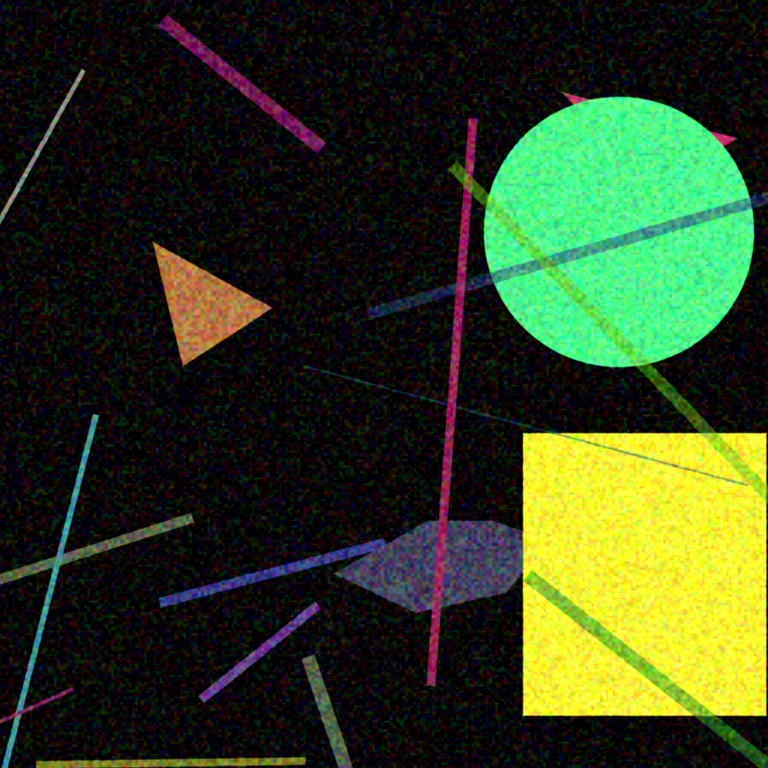
Give the GLSL for this background, as a Shadertoy shader.

```glsl
#define GRAIN_CELLS 256.0
#define GRAIN_STRENGTH 0.24
#define EDGE_SOFTNESS 1.2
#define BACKDROP vec3(0.012, 0.002, 0.004)
#define GREEN vec3(0.30, 1.00, 0.55)
#define YELLOW vec3(1.00, 0.98, 0.20)
#define LAVENDER vec3(0.29, 0.28, 0.41)
#define ORANGE vec3(0.72, 0.47, 0.26)
#define PINK vec3(0.80, 0.20, 0.40)

// Integer hash giving three independent values
vec3 hash3(vec2 cell) {
    uvec3 h = uvec3(ivec3(cell.x, cell.y, cell.x + cell.y)) * 1664525u + 1013904223u;
    for (int i = 0; i < 2; i++) {
        h.x += h.y * h.z;
        h.y += h.z * h.x;
        h.z += h.x * h.y;
        h ^= h >> 16u;
    }
    return vec3(h & 65535u) / 65535.0;
}

// Signed coloured grain with a triangular distribution
vec3 grainCell(vec2 cell) {
    return hash3(cell) + hash3(cell + 517.0) - 1.0;
}

vec3 grain(vec2 p) {
    vec2 g = p * GRAIN_CELLS + 15.5;
    vec2 cell = floor(g), f = fract(g);
    vec3 low = mix(grainCell(cell), grainCell(cell + vec2(1, 0)), f.x);
    vec3 high = mix(grainCell(cell + vec2(0, 1)), grainCell(cell + vec2(1, 1)), f.x);
    return mix(low, high, f.y);
}

// Distance functions
float boxDistance(vec2 p, vec2 halfSize) {
    vec2 q = abs(p) - halfSize;
    return length(max(q, 0.0)) + min(max(q.x, q.y), 0.0);
}

float edgeDistance(vec2 p, vec2 a, vec2 b) {
    vec2 d = normalize(b - a);
    return dot(p - a, vec2(-d.y, d.x));
}

float triangleDistance(vec2 p, vec2 a, vec2 b, vec2 c) {
    return max(edgeDistance(p, a, b), max(edgeDistance(p, b, c), edgeDistance(p, c, a)));
}

float hexagonDistance(vec2 p, vec2 corners[6]) {
    float d = -1.0;
    for (int i = 0; i < 6; i++)
        d = max(d, edgeDistance(p, corners[i], corners[(i + 1) % 6]));
    return d;
}

// Painting
void fill(inout vec3 color, float d, vec3 paint, float alpha) {
    float blur = EDGE_SOFTNESS / iResolution.y;
    color = mix(color, paint, alpha * (1.0 - smoothstep(-blur, blur, d)));
}

void stroke(inout vec3 color, vec2 p, vec2 a, vec2 b, float halfWidth, vec3 paint, float alpha) {
    vec2 d = normalize(b - a);
    vec2 q = p - 0.5 * (a + b);
    vec2 local = vec2(dot(q, d), dot(q, vec2(-d.y, d.x)));
    fill(color, boxDistance(local, vec2(0.5 * distance(a, b), halfWidth)), paint, alpha);
}

void mainImage(out vec4 fragColor, in vec2 fragCoord) {
    vec2 p = fragCoord / iResolution.y;
    vec3 color = BACKDROP;

    // Strokes beneath the solid shapes
    stroke(color, p, vec2(0.208, 0.215), vec2(0.501, 0.293), 0.0065, vec3(0.22, 0.24, 0.54), 1.0);

    // Solid shapes
    vec2 hexagon[6] = vec2[6](vec2(0.434, 0.253), vec2(0.557, 0.322), vec2(0.641, 0.322),
                              vec2(0.716, 0.297), vec2(0.659, 0.228), vec2(0.542, 0.202));
    fill(color, hexagonDistance(p, hexagon), LAVENDER, 0.92);
    fill(color, triangleDistance(p, vec2(0.199, 0.685), vec2(0.355, 0.599), vec2(0.238, 0.523)), ORANGE, 1.0);
    fill(color, triangleDistance(p, vec2(0.732, 0.880), vec2(0.960, 0.820), vec2(0.846, 0.750)), PINK, 1.0);
    fill(color, distance(p, vec2(0.806, 0.698)) - 0.176, GREEN, 1.0);
    fill(color, boxDistance(p - vec2(0.8395, 0.252), vec2(0.1585, 0.184)), YELLOW, 1.0);

    // Translucent strokes on the right
    stroke(color, p, vec2(0.479, 0.591), vec2(1.010, 0.745), 0.0075, vec3(0.20, 0.28, 0.50), 0.53);
    stroke(color, p, vec2(0.397, 0.523), vec2(0.974, 0.368), 0.0016, vec3(0.10, 0.40, 0.45), 0.50);
    stroke(color, p, vec2(0.616, 0.846), vec2(0.561, 0.107), 0.0058, vec3(0.66, 0.14, 0.38), 0.90);
    stroke(color, p, vec2(0.589, 0.785), vec2(1.010, 0.345), 0.0080, vec3(0.40, 0.75, 0.10), 0.50);
    stroke(color, p, vec2(0.687, 0.251), vec2(1.020, -0.013), 0.0090, vec3(0.20, 0.60, 0.15), 0.60);

    // Strokes on the left
    stroke(color, p, vec2(0.212, 0.974), vec2(0.419, 0.807), 0.0090, vec3(0.46, 0.10, 0.33), 1.0);
    stroke(color, p, vec2(0.109, 0.909), vec2(-0.003, 0.708), 0.0030, vec3(0.54, 0.58, 0.51), 1.0);
    stroke(color, p, vec2(-0.005, 0.244), vec2(0.251, 0.326), 0.0065, vec3(0.35, 0.41, 0.29), 1.0);
    stroke(color, p, vec2(0.125, 0.460), vec2(0.004, -0.008), 0.0038, vec3(0.25, 0.60, 0.62), 1.0);
    stroke(color, p, vec2(-0.005, 0.058), vec2(0.095, 0.103), 0.0025, vec3(0.50, 0.15, 0.40), 1.0);
    stroke(color, p, vec2(0.262, 0.089), vec2(0.414, 0.212), 0.0060, vec3(0.40, 0.23, 0.55), 1.0);
    stroke(color, p, vec2(0.401, 0.145), vec2(0.452, -0.005), 0.0090, vec3(0.33, 0.40, 0.30), 1.0);
    stroke(color, p, vec2(0.047, 0.004), vec2(0.398, 0.009), 0.0050, vec3(0.50, 0.50, 0.15), 1.0);

    // Film grain over everything
    color += GRAIN_STRENGTH * grain(p);
    fragColor = vec4(clamp(color, 0.0, 1.0), 1.0);
}
```
